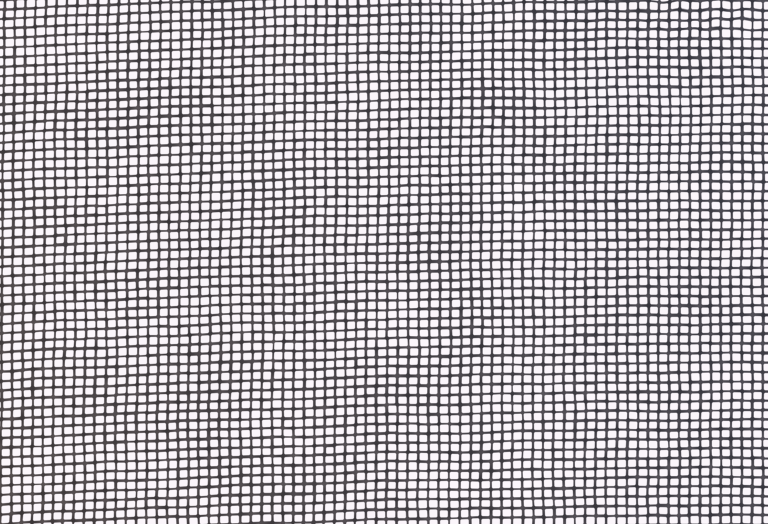
Give the GLSL for this texture, as a WebGL 1 fragment shader.

```glsl
precision highp float;
// Fine woven mesh of dark threads over a pale backing, slightly bowed and uneven.

#define REPEATS vec2(73.5, 55.0)    // openings across and down
#define THREAD 0.22                 // thread width, in cell widths
#define CORNER 0.16                 // rounding of each opening
#define SOFTNESS 0.08               // half width of the soft thread edge
#define BOW 0.035                   // rise of the rows from left to right
#define WOBBLE 0.22                 // slow drift of the threads, in cells
#define JITTER 0.045                // variation between openings
#define BACKING vec3(0.985, 0.965, 0.985)
#define THREAD_DARK vec3(0.215, 0.205, 0.225)
#define THREAD_LIGHT vec3(0.345, 0.325, 0.345)

uniform vec2 u_resolution;

const float PI = 3.14159265;

vec2 hash2(vec2 p) {
  vec2 k = vec2(dot(p, vec2(127.1, 311.7)), dot(p, vec2(269.5, 183.3)));
  return fract(sin(k) * 43758.55) * 2.0 - 1.0;
}

float gradientNoise(vec2 p) {
  vec2 i = floor(p);
  vec2 f = fract(p);
  vec2 u = f * f * f * (f * (f * 6.0 - 15.0) + 10.0);
  float a = dot(hash2(i), f);
  float b = dot(hash2(i + vec2(1.0, 0.0)), f - vec2(1.0, 0.0));
  float c = dot(hash2(i + vec2(0.0, 1.0)), f - vec2(0.0, 1.0));
  float d = dot(hash2(i + vec2(1.0, 1.0)), f - vec2(1.0, 1.0));
  return mix(mix(a, b, u.x), mix(c, d, u.x), u.y);
}

float roundedBox(vec2 p, vec2 halfSize, float radius) {
  vec2 q = abs(p) - halfSize + radius;
  return length(max(q, 0.0)) + min(max(q.x, q.y), 0.0) - radius;
}

// Canvas position to mesh position, where whole numbers are thread centres.
vec2 meshPosition(vec2 uv) {
  float left = 1.0 - uv.x;
  vec2 g = uv;
  g.y -= BOW * (1.0 - left * left);
  g.x -= 0.006 * uv.y * left;
  g *= REPEATS;

  // Slow drift, with a stronger pucker near the upper right corner
  vec2 slow = uv * vec2(9.0, 7.0);
  vec2 drift = vec2(gradientNoise(slow), gradientNoise(slow + 31.0));
  vec2 fromPucker = (uv - vec2(0.89, 0.97)) * vec2(9.0, 22.0);
  float pucker = exp(-dot(fromPucker, fromPucker));
  g += WOBBLE * drift;
  g.y += 0.5 * pucker * gradientNoise(uv * vec2(40.0, 25.0));

  // Small kinks along each thread
  g += 0.07 * vec2(gradientNoise(g * 0.45), gradientNoise(g * 0.45 + 57.0));
  return g;
}

void main() {
  vec2 uv = gl_FragCoord.xy / u_resolution;
  vec2 g = meshPosition(uv);
  vec2 cell = floor(g);

  // One rounded opening per cell, varied in place and size
  float cellRatio = u_resolution.y * REPEATS.x / (u_resolution.x * REPEATS.y);
  vec2 cellSize = vec2(1.0, cellRatio);
  vec2 offset = JITTER * 0.7 * hash2(cell);
  vec2 growth = JITTER * 0.5 * hash2(cell + 91.0);
  growth += 0.03 * gradientNoise(cell * 0.13 + 7.0);
  vec2 halfSize = 0.5 * (cellSize - THREAD) + growth;
  float d = roundedBox((fract(g) - 0.5) * cellSize - offset, halfSize, CORNER);
  float edge = max(SOFTNESS, 0.55 * REPEATS.x / u_resolution.x);
  float threadMask = smoothstep(-edge, edge, d);

  // Over and under weave, with uneven tone along the threads
  float weave = cos(PI * g.x) * cos(PI * g.y);
  float tone = 0.48 + 0.26 * weave + 0.55 * gradientNoise(g * 0.8 + 13.0);
  vec3 thread = mix(THREAD_DARK, THREAD_LIGHT, clamp(tone, 0.0, 1.0));

  // Threads are warmer at lower left and cooler at right
  float warmth = 0.6 - uv.x - 0.25 * uv.y;
  thread += warmth * vec3(0.022, 0.004, -0.022);

  vec3 backing = BACKING + 0.012 * gradientNoise(uv * 5.0 + 3.0);
  gl_FragColor = vec4(mix(backing, thread, threadMask), 1.0);
}
```
